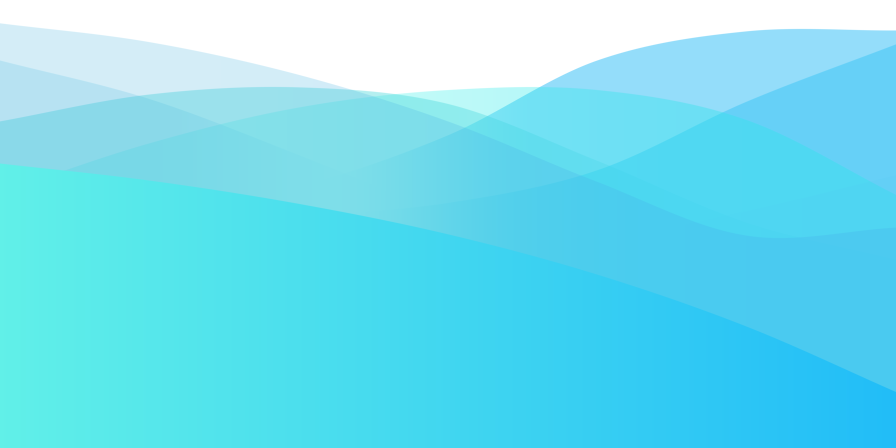
A Shadertoy shader for this background:

```glsl
// Draws overlapping translucent waves in aqua and sky blue on a white sky.

const int KNOTS = 7;

// Height at knot i, continued in a straight line past either end.
float knot(float h[KNOTS], int i) {
    if (i < 0) return 2.0 * h[0] - h[1];
    if (i >= KNOTS) return 2.0 * h[KNOTS - 1] - h[KNOTS - 2];
    return h[i];
}

// Smooth Catmull-Rom crest through evenly spaced heights, x from 0 to 1.
float crest(float x, float h[KNOTS]) {
    float s = clamp(x, 0.0, 1.0) * float(KNOTS - 1);
    int i = min(int(s), KNOTS - 2);
    float t = s - float(i);
    float a = knot(h, i - 1);
    float b = knot(h, i);
    float c = knot(h, i + 1);
    float d = knot(h, i + 2);
    return b + 0.5 * t * (c - a + t * (2.0 * a - 5.0 * b + 4.0 * c - d
             + t * (3.0 * (b - c) + d - a)));
}

// Tint that blends from left to right inside a horizontal span.
vec4 tint(float x, vec4 left, vec4 right, vec2 span) {
    return mix(left, right, smoothstep(span.x, span.y, x));
}

// Lays a tint over everything below the crest.
vec3 fillBelow(vec3 base, vec4 paint, float top, float y) {
    float soft = 0.75 / iResolution.y;
    float cover = 1.0 - smoothstep(-soft, soft, y - top);
    return mix(base, paint.rgb, paint.a * cover);
}

void mainImage(out vec4 fragColor, in vec2 fragCoord) {
    vec2 uv = fragCoord / iResolution.xy;
    float x = uv.x;
    float y = uv.y;
    vec3 color = vec3(1.0);

    // Sky-blue swells rising to the right
    float highSwell = crest(x, float[KNOTS](0.453, 0.518, 0.583, 0.698, 0.865, 0.930, 0.932));
    vec4 sky = tint(x, vec4(0.22, 0.76, 0.96, 0.0), vec4(0.19, 0.74, 0.96, 0.52), vec2(0.35, 0.60));
    color = fillBelow(color, sky, highSwell, y);

    float lowSwell = crest(x, float[KNOTS](0.500, 0.505, 0.518, 0.547, 0.620, 0.773, 0.901));
    vec4 azure = tint(x, vec4(0.20, 0.76, 0.94, 0.0), vec4(0.18, 0.76, 0.96, 0.45), vec2(0.38, 0.70));
    color = fillBelow(color, azure, lowSwell, y);

    // Aqua hills across the middle
    float rightHill = crest(x, float[KNOTS](0.570, 0.680, 0.760, 0.799, 0.799, 0.732, 0.565));
    vec4 aqua = tint(x, vec4(0.24, 0.98, 0.91, 0.25), vec4(0.18, 0.89, 0.92, 0.40), vec2(0.15, 0.85));
    color = fillBelow(color, aqua, rightHill, y);

    float faintRise = crest(x, float[KNOTS](0.400, 0.410, 0.430, 0.440, 0.466, 0.529, 0.609));
    vec4 haze = tint(x, vec4(0.30, 0.74, 0.92, 0.0), vec4(0.30, 0.74, 0.92, 0.10), vec2(0.70, 0.95));
    color = fillBelow(color, haze, faintRise, y);

    float leftHill = crest(x, float[KNOTS](0.729, 0.789, 0.805, 0.768, 0.641, 0.503, 0.420));
    vec4 teal = tint(x, vec4(0.26, 0.84, 0.85, 0.40), vec4(0.20, 0.82, 0.93, 0.12), vec2(0.40, 0.90));
    color = fillBelow(color, teal, leftHill, y);

    // Pale slopes descending from the left
    float lowSlope = crest(x, float[KNOTS](0.865, 0.779, 0.654, 0.520, 0.400, 0.300, 0.200));
    vec4 mist = tint(x, vec4(0.25, 0.72, 0.87, 0.20), vec4(0.25, 0.78, 0.88, 0.0), vec2(0.15, 0.45));
    color = fillBelow(color, mist, lowSlope, y);

    float highSlope = crest(x, float[KNOTS](0.948, 0.906, 0.833, 0.729, 0.594, 0.474, 0.492));
    vec4 veil = tint(x, vec4(0.32, 0.72, 0.88, 0.25), vec4(0.27, 0.69, 0.93, 0.30), vec2(0.20, 0.90));
    color = fillBelow(color, veil, highSlope, y);

    // Opaque foreground, turquoise to deep sky blue
    float foreground = crest(x, float[KNOTS](0.635, 0.597, 0.545, 0.477, 0.387, 0.271, 0.125));
    vec4 water = vec4(mix(vec3(0.38, 0.94, 0.91), vec3(0.13, 0.74, 0.97), x), 1.0);
    color = fillBelow(color, water, foreground, y);

    fragColor = vec4(color, 1.0);
}
```
